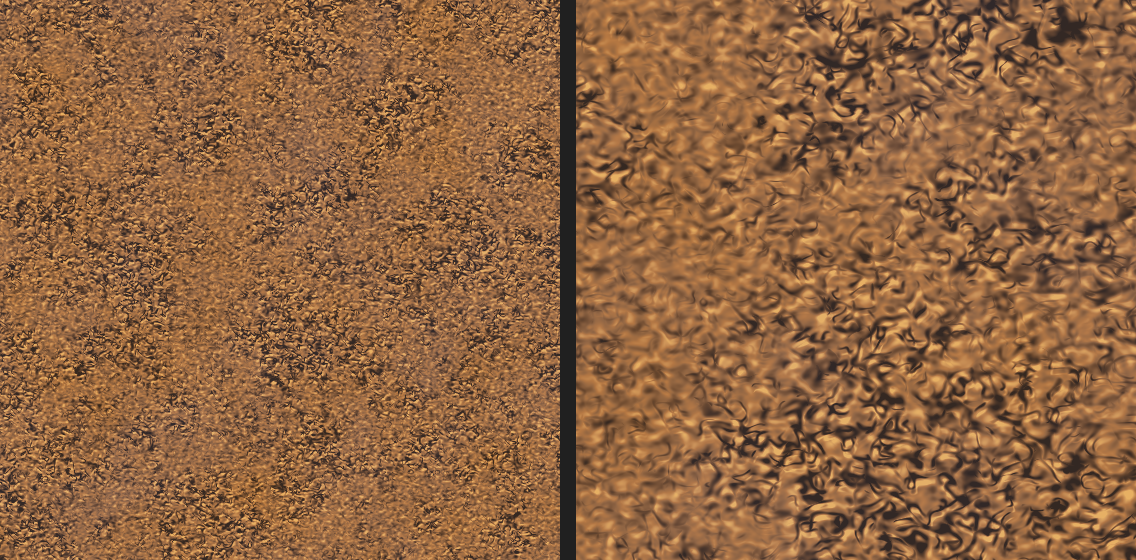
Left, the full canvas; right, a detail of the centre.
Give the GLSL for this texture, as a three.js fragment shader.

```glsl
// Draws weathered ochre ground: fine dark wrinkles with lit edges, clustered between smoother patches.
varying vec2 vUv;

const vec3 SHADOW = vec3(0.20, 0.155, 0.14);
const vec3 UMBER  = vec3(0.42, 0.29, 0.20);
const vec3 CLAY   = vec3(0.57, 0.40, 0.27);
const vec3 OCHRE  = vec3(0.70, 0.47, 0.28);
const vec3 SAND   = vec3(0.79, 0.57, 0.35);
const vec3 STRAW  = vec3(0.90, 0.69, 0.40);

// Sine-free hash giving a gradient in -1..1
vec2 hashGradient(vec2 cell) {
  vec3 h = fract(cell.xyx * vec3(0.1031, 0.1030, 0.0973));
  h += dot(h, h.yzx + 33.33);
  return fract((h.xx + h.yz) * h.zy) * 2.0 - 1.0;
}

float gradientNoise(vec2 p) {
  vec2 i = floor(p), f = fract(p);
  vec2 u = f * f * f * (f * (f * 6.0 - 15.0) + 10.0);
  vec2 e = vec2(1.0, 0.0);
  float a = dot(hashGradient(i), f);
  float b = dot(hashGradient(i + e.xy), f - e.xy);
  float c = dot(hashGradient(i + e.yx), f - e.yx);
  float d = dot(hashGradient(i + e.xx), f - e.xx);
  return mix(mix(a, b, u.x), mix(c, d, u.x), u.y);
}

mat2 rotation(float angle) {
  float c = cos(angle), s = sin(angle);
  return mat2(c, s, -s, c);
}

float fbm(vec2 p, float gain) {
  float sum = 0.0, amplitude = 1.0;
  for (int i = 0; i < 4; i++) {
    sum += amplitude * gradientNoise(p);
    p = rotation(0.65) * p * 2.03 + 17.3;
    amplitude *= gain;
  }
  return sum;
}

// Short winding lines: warped zero contours, broken up by a gate
float creases(vec2 p, float frequency, float width) {
  vec2 q = p * frequency;
  vec2 warp = vec2(gradientNoise(q * 0.8 + 41.7), gradientNoise(q * 0.8 + 83.1));
  float line = 1.0 - smoothstep(0.0, width, abs(gradientNoise(q + 0.8 * warp)));
  float gate = smoothstep(-0.06, 0.12, gradientNoise(q * 0.7 + 29.4));
  return line * gate;
}

// Layered wrinkles, a little longer across than up
float wrinkles(vec2 p) {
  float depth = 0.0, frequency = 68.0;
  for (int i = 0; i < 3; i++) {
    vec2 q = rotation(0.5 * float(i) - 0.4) * (p * vec2(0.9, 1.1)) + 3.7 * float(i + 1);
    depth = max(depth, creases(q, frequency, 0.17));
    frequency *= 1.28;
  }
  return depth;
}

// Fine streaky grain with firm contrast
float grain(vec2 p) {
  vec2 q = p * vec2(120.0, 165.0);
  q += 0.6 * gradientNoise(q * 0.5 + 7.9);
  return gradientNoise(q) + 0.6 * gradientNoise(rotation(0.8) * q * 1.5 + 53.0);
}

// Linear ramp from shadow to straw, indexed by brightness
vec3 earthRamp(float tone) {
  vec3 color = mix(SHADOW, UMBER, clamp((tone - 0.20) / 0.22, 0.0, 1.0));
  color = mix(color, CLAY, clamp((tone - 0.42) / 0.15, 0.0, 1.0));
  color = mix(color, OCHRE, clamp((tone - 0.57) / 0.13, 0.0, 1.0));
  color = mix(color, SAND, clamp((tone - 0.70) / 0.09, 0.0, 1.0));
  return mix(color, STRAW, clamp((tone - 0.79) / 0.11, 0.0, 1.0));
}

void main() {
  vec2 p = vUv;

  // Broad patches of roughness, brightness and warmth
  float rough = smoothstep(-0.50, 0.55, fbm(p * 6.5 + 11.0, 0.85));
  float patches = fbm(p * 7.0 + 37.0, 0.75);
  float warmth = fbm(p * 4.5 + 71.0, 0.7);

  // Dark wrinkles, each with a lit lower edge
  float dark = wrinkles(p);
  float lit = wrinkles(p + vec2(-0.0012, 0.0034)) * (1.0 - dark);

  float tone = 0.645 + 0.05 * patches;
  tone += grain(p) * mix(0.40, 0.46, rough);
  tone += mix(0.22, 1.0, rough) * (0.24 * lit - 0.46 * dark);

  vec3 color = earthRamp(tone);
  color += warmth * vec3(0.025, 0.0, -0.045);
  gl_FragColor = vec4(clamp(color, 0.0, 1.0), 1.0);
}
```
